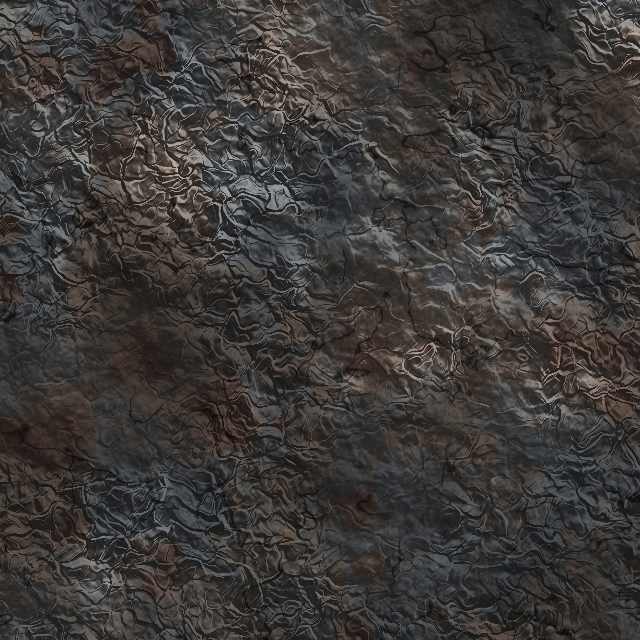
Write a Shadertoy shader that draws this texture.

```glsl
// Dark weathered rock face: chipped facets, fine cracks, brown and blue-grey stains.

const vec3 STONE = vec3(0.212, 0.207, 0.202);
const vec3 BROWN_TINT = vec3(1.07, 0.97, 0.90);
const vec3 BLUE_TINT = vec3(0.94, 1.00, 1.07);
const vec3 RUST_TINT = vec3(1.00, 0.80, 0.70);
const vec3 SHEEN = vec3(0.150, 0.153, 0.152);
const vec2 LIGHT_DIR = vec2(0.45, 0.89);
const float SLOPE_STEP = 0.0016;    // sampling distance for the relief
const float RELIEF_CONTRAST = 0.37;
const float TONE_CONTRAST = 0.95;
const float STREAK_CONTRAST = 0.22;
const float GRAIN_CONTRAST = 0.22;
const float CRACK_DEPTH = 0.55;
const float LARGE_FACETS = 25.0;    // facets across the canvas
const float SMALL_FACETS = 62.0;

float hash(vec2 p) {
    vec3 q = fract(vec3(p.xyx) * 0.1031);
    q += dot(q, q.yzx + 33.33);
    return fract((q.x + q.y) * q.z);
}

vec2 hash2(vec2 p) {
    return vec2(hash(p), hash(p + 57.3));
}

float noise(vec2 p) {
    vec2 i = floor(p), f = fract(p);
    f = f * f * f * (f * (f * 6.0 - 15.0) + 10.0);
    float low = mix(hash(i), hash(i + vec2(1, 0)), f.x);
    float high = mix(hash(i + vec2(0, 1)), hash(i + vec2(1, 1)), f.x);
    return mix(low, high, f.y);
}

float fbm(vec2 p) {
    float sum = 0.0, amp = 0.5;
    for (int i = 0; i < 5; i++) {
        sum += amp * noise(p);
        p = mat2(1.6, 1.2, -1.2, 1.6) * p + 17.1;
        amp *= 0.5;
    }
    return sum / 0.97;
}

// Tilted plane per Voronoi cell, sunk along the cell borders
float facets(vec2 p) {
    vec2 cell = floor(p), nearest = vec2(0), id = vec2(0);
    float d1 = 8.0, d2 = 8.0;
    for (int y = -1; y <= 1; y++)
    for (int x = -1; x <= 1; x++) {
        vec2 c = cell + vec2(x, y);
        vec2 r = p - c - hash2(c);
        float d = length(r);
        if (d < d1) { d2 = d1; d1 = d; nearest = r; id = c; }
        else d2 = min(d2, d);
    }
    vec2 tilt = 2.6 * (hash2(id + 9.7) - 0.5);
    float border = smoothstep(0.0, 0.22, d2 - d1);
    return (dot(nearest, tilt) + 0.12) * border;
}

// Rough lumps at doubling scales, with slopes of similar strength
float lumps(vec2 p) {
    float sum = 0.0, freq = 7.0;
    for (int i = 0; i < 6; i++) {
        float weight = 0.35 + 0.55 * sin(0.55 * float(i) + 0.1);
        sum += weight * noise(p * freq + float(i) * 13.7) / freq;
        p = mat2(0.8, 0.6, -0.6, 0.8) * p;
        freq *= 1.95;
    }
    return sum;
}

float height(vec2 p, float chipped) {
    vec2 warp = vec2(noise(p * 19.0), noise(p * 19.0 + 41.0)) - 0.5;
    warp += 0.45 * (vec2(noise(p * 55.0 + 8.0), noise(p * 55.0 + 77.0)) - 0.5);
    vec2 q = p + 0.035 * warp;
    float chips = facets(q * LARGE_FACETS * vec2(1.0, 1.15)) / LARGE_FACETS;
    chips += 0.9 * facets(q * SMALL_FACETS + 5.0) / SMALL_FACETS;
    return lumps(p) + chips * mix(0.25, 0.95, chipped);
}

// Thin broken lines where a noise field crosses its middle value
float crack(vec2 p, float width) {
    float line = 1.0 - smoothstep(0.0, width, abs(fbm(p) - 0.5));
    return line * smoothstep(0.48, 0.66, noise(p * 1.3 + 31.0));
}

void mainImage(out vec4 fragColor, in vec2 fragCoord) {
    vec2 p = fragCoord / iResolution.y;

    // Relief lit from above
    float chipped = smoothstep(0.36, 0.62, fbm(p * 5.0 + 3.0));
    float h = height(p, chipped);
    vec2 slope = vec2(height(p + vec2(SLOPE_STEP, 0), chipped),
                      height(p + vec2(0, SLOPE_STEP), chipped)) - h;
    float facing = -dot(slope / SLOPE_STEP, LIGHT_DIR);
    float relief = facing / sqrt(1.0 + 0.5 * facing * facing);

    // Broad patches, vertical run-off streaks and fine grain
    float patches = fbm(p * 4.0 + 20.0) - 0.5;
    float streaks = fbm(p * vec2(13.0, 3.0) + 60.0) - 0.5;
    float grain = noise(p * 210.0) - 0.5;
    float tone = RELIEF_CONTRAST * mix(0.7, 1.1, chipped) * relief
               + TONE_CONTRAST * patches + STREAK_CONTRAST * streaks
               + GRAIN_CONTRAST * grain;

    // Mineral stains
    float stain = fbm(p * 4.5 + 90.0) + 0.25 * (noise(p * 38.0) - 0.5);
    vec3 tint = mix(BLUE_TINT, vec3(1), smoothstep(0.32, 0.48, stain));
    tint = mix(tint, BROWN_TINT, smoothstep(0.46, 0.62, stain));
    tint = mix(tint, RUST_TINT, 0.8 * smoothstep(0.60, 0.74, fbm(p * 9.0 + 140.0)));
    vec3 color = STONE * tint * exp(tone);

    // Cracks and glints on exposed faces
    float cracks = max(crack(p * vec2(4.0, 7.0) + 11.0, 0.013),
                       crack(p * vec2(12.0, 10.0) + 45.0, 0.022));
    color *= 1.0 - CRACK_DEPTH * cracks;
    float exposed = smoothstep(0.0, 0.22, patches + 0.6 * streaks);
    color += SHEEN * exposed * smoothstep(0.5, 1.8, facing);

    fragColor = vec4(color, 1.0);
}
```
